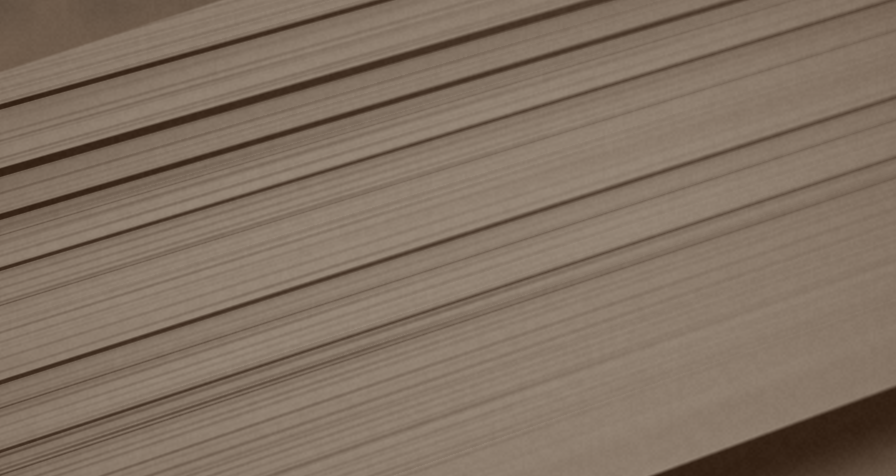
This texture is drawn by a WebGL 2 fragment shader. Its source:

```glsl
#version 300 es
precision highp float;
// Sepia fan of stacked paper sheets, with dark gaps and fine hairlines running diagonally.
uniform vec2 u_resolution;
out vec4 fragColor;

float hash(vec2 p) {
  return fract(sin(dot(p, vec2(127.1, 311.7))) * 43758.5453);
}

float noise(vec2 p) {
  vec2 i = floor(p), f = fract(p);
  f = f * f * (3.0 - 2.0 * f);
  return mix(mix(hash(i), hash(i + vec2(1, 0)), f.x),
             mix(hash(i + vec2(0, 1)), hash(i + vec2(1, 1)), f.x), f.y);
}

// One randomly placed thin line per cell, each with its own strength
float hairlines(float v, float x, float density, float width) {
  float cell = floor(v * density);
  float center = 0.2 + 0.6 * hash(vec2(cell, density));
  float dist = abs(fract(v * density) - center) / density;
  float strength = hash(vec2(cell, density + 7.0));
  float wear = 0.55 + 0.45 * noise(vec2(x * 3.0, cell));
  return strength * wear * (1.0 - smoothstep(0.0, width, dist));
}

void main() {
  vec2 p = gl_FragCoord.xy / u_resolution.y;
  float pixel = 1.0 / u_resolution.y;
  float down = 1.0 - p.y;
  // Fan coordinate: constant along each sheet edge, narrowing to the right
  float v = (down + 0.262 * p.x) / (1.0 - 0.07 * p.x);
  float blur = 0.0015 + 0.003 * p.x + 0.5 * pixel;

  vec3 shadow = vec3(0.20, 0.13, 0.08);
  vec3 brown = vec3(0.41, 0.34, 0.28);

  // Paper, lit in the middle and dimmer toward the corners
  vec2 offCenter = (p - vec2(0.85, 0.5)) / vec2(1.05, 0.75);
  float light = 1.0 - 0.55 * dot(offCenter, offCenter);
  light += 0.3 * (noise(vec2(v * 22.0, p.x * 0.7)) - 0.5);
  vec3 color = mix(vec3(0.48, 0.41, 0.35), vec3(0.58, 0.52, 0.46), clamp(light, 0.0, 1.0));

  // Fine page edges, densest in the lower left and fading to the right
  float lower = smoothstep(0.85, 1.0, v) * (1.0 - smoothstep(1.15, 1.4, v));
  float fade = 1.0 - 0.75 * smoothstep(0.3, 1.7, p.x);
  float fine = 0.28 * hairlines(v, p.x, 62.0, 0.0025 + blur);
  fine += (0.15 + 0.5 * lower) * hairlines(v, p.x, 34.0, 0.0025 + blur);
  fine *= fade * (1.0 - smoothstep(1.2, 1.45, v));
  color = mix(color, shadow, fine);

  // Gaps between sheets: position, half width, depth
  vec3 gaps[10] = vec3[10](
    vec3(0.225, 0.0060, 1.0), vec3(0.363, 0.0095, 1.0), vec3(0.456, 0.0068, 1.0),
    vec3(0.495, 0.0015, 0.4), vec3(0.566, 0.0042, 0.9), vec3(0.642, 0.0018, 0.45),
    vec3(0.804, 0.0050, 0.9), vec3(0.858, 0.0020, 0.55), vec3(0.949, 0.0036, 0.85),
    vec3(0.998, 0.0022, 0.6));
  for (int i = 0; i < 10; i++) {
    float offset = v - gaps[i].x, halfWidth = gaps[i].y;
    float core = 1.0 - smoothstep(halfWidth - blur, halfWidth + blur, abs(offset));
    float falloff = step(0.0, offset) * exp(-max(offset, 0.0) / (halfWidth * 3.5));
    float depth = gaps[i].z * (1.0 - 0.18 * p.x);
    color = mix(color, shadow, depth * max(core, 0.35 * falloff));
  }

  // Pale rim of the lowest sheet, then the shadow and surface beneath it
  float below = v - 1.502;
  float rim = below / 0.006;
  color += 0.05 * exp(-rim * rim);
  vec3 surface = mix(shadow, brown, smoothstep(0.06, 0.24, below));
  color = mix(color, surface, smoothstep(-blur, blur, below));

  // Backdrop beyond the topmost sheet
  float above = 0.152 - 0.326 * p.x - down;
  vec3 backdrop = brown * (0.92 + 0.22 * noise(p * 9.0));
  color = mix(color, backdrop, smoothstep(-0.004, 0.004, above));

  // Paper grain
  color += 0.022 * (noise(p * 190.0) - 0.5) + 0.012 * (noise(p * 60.0) - 0.5);
  fragColor = vec4(color, 1.0);
}
```
